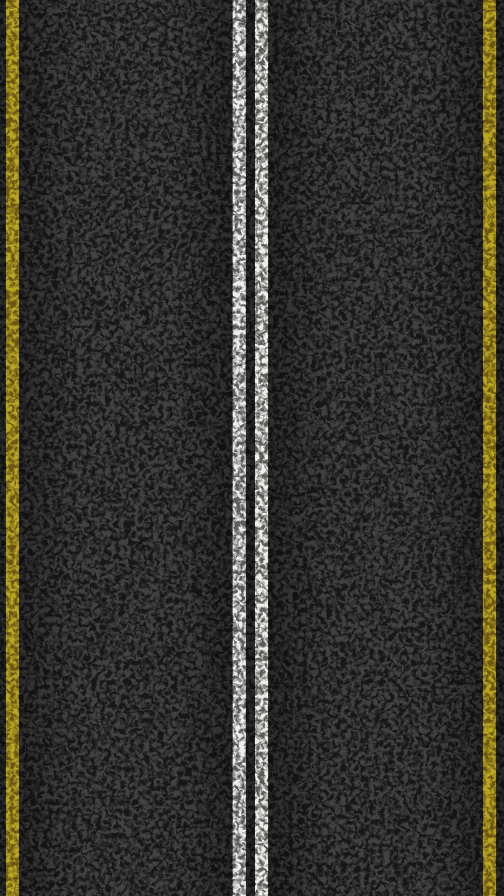
Write a Shadertoy shader that draws this texture.

```glsl
// Road layout, in canvas widths
const vec2 YELLOW_CENTERS = vec2(0.0247, 0.9713);
const vec2 WHITE_CENTERS = vec2(0.4746, 0.5190);
const float LINE_HALF_WIDTH = 0.0131;

// Chip texture
const float CHIP_FREQ = 105.0;
const float CHIP_WARP = 0.65;
const float WEAR_FREQ = 22.0;
const float WEAR_AMOUNT = 0.22;

// Dark and light chips of each material
const vec3 ASPHALT_DARK = vec3(0.083, 0.083, 0.084);
const vec3 ASPHALT_LIGHT = vec3(0.238, 0.238, 0.240);
const vec3 WHITE_DARK = vec3(0.36, 0.36, 0.35);
const vec3 WHITE_LIGHT = vec3(0.93, 0.93, 0.92);
const vec3 YELLOW_DARK = vec3(0.42, 0.34, 0.07);
const vec3 YELLOW_LIGHT = vec3(0.73, 0.65, 0.13);

// Lane shading
const float EDGE_SHADE = 0.72;
const float LANE_SHADE = 1.09;

uint hashCell(ivec2 cell) {
    uint h = uint(cell.x) * 1597334677u ^ uint(cell.y) * 3812015801u;
    h = (h ^ (h >> 16)) * 2146121005u;
    h = (h ^ (h >> 15)) * 2221713035u;
    return h ^ (h >> 16);
}

vec2 gradientAt(ivec2 cell) {
    float angle = float(hashCell(cell) & 65535u) * 6.28319 / 65536.0;
    return vec2(cos(angle), sin(angle));
}

float gradientNoise(vec2 p) {
    ivec2 i = ivec2(floor(p));
    vec2 f = fract(p);
    vec2 u = f * f * f * (f * (f * 6.0 - 15.0) + 10.0);
    float a = dot(gradientAt(i), f);
    float b = dot(gradientAt(i + ivec2(1, 0)), f - vec2(1.0, 0.0));
    float c = dot(gradientAt(i + ivec2(0, 1)), f - vec2(0.0, 1.0));
    float d = dot(gradientAt(i + ivec2(1, 1)), f - vec2(1.0));
    return mix(mix(a, b, u.x), mix(c, d, u.x), u.y);
}

// Warped noise cut into four flat tones, giving angular flakes
float chipTone(vec2 p, float pixel) {
    vec2 q = p * CHIP_FREQ;
    vec2 warp = vec2(gradientNoise(q * 0.8 + 31.7), gradientNoise(q * 0.8 + 83.2));
    q += CHIP_WARP * warp;
    float n = gradientNoise(q) + 0.55 * gradientNoise(q * 1.9 + 17.3);
    n = 0.5 + 1.6 * n + WEAR_AMOUNT * gradientNoise(p * WEAR_FREQ);

    float soft = clamp(0.4 * CHIP_FREQ * pixel, 0.02, 0.14);
    float tone = 0.0;
    for (int k = 0; k < 3; k++) {
        float level = 0.15 + 0.35 * float(k);
        tone += smoothstep(level - soft, level + soft, n);
    }
    return tone / 3.0;
}

// Coverage of a pair of vertical stripes
float stripePair(float x, vec2 centers, float pixel) {
    vec2 d = abs(x - centers) - LINE_HALF_WIDTH;
    return 1.0 - smoothstep(-0.5 * pixel, 0.5 * pixel, min(d.x, d.y));
}

// Lighter in the middle of each lane, darker at its borders
float laneShade(float x) {
    float fromCenter = abs(fract(x * 2.0) - 0.5) * 2.0;
    return mix(LANE_SHADE, EDGE_SHADE, smoothstep(0.3, 1.0, fromCenter));
}

void mainImage(out vec4 fragColor, in vec2 fragCoord) {
    float pixel = 1.0 / iResolution.x;
    vec2 p = fragCoord * pixel;
    float tone = chipTone(p, pixel);

    // Asphalt
    vec3 color = mix(ASPHALT_DARK, ASPHALT_LIGHT, tone) * laneShade(p.x);

    // Painted lines
    vec3 white = mix(WHITE_DARK, WHITE_LIGHT, tone);
    vec3 yellow = mix(YELLOW_DARK, YELLOW_LIGHT, tone);
    color = mix(color, white, stripePair(p.x, WHITE_CENTERS, pixel));
    color = mix(color, yellow, stripePair(p.x, YELLOW_CENTERS, pixel));

    fragColor = vec4(color, 1.0);
}
```
